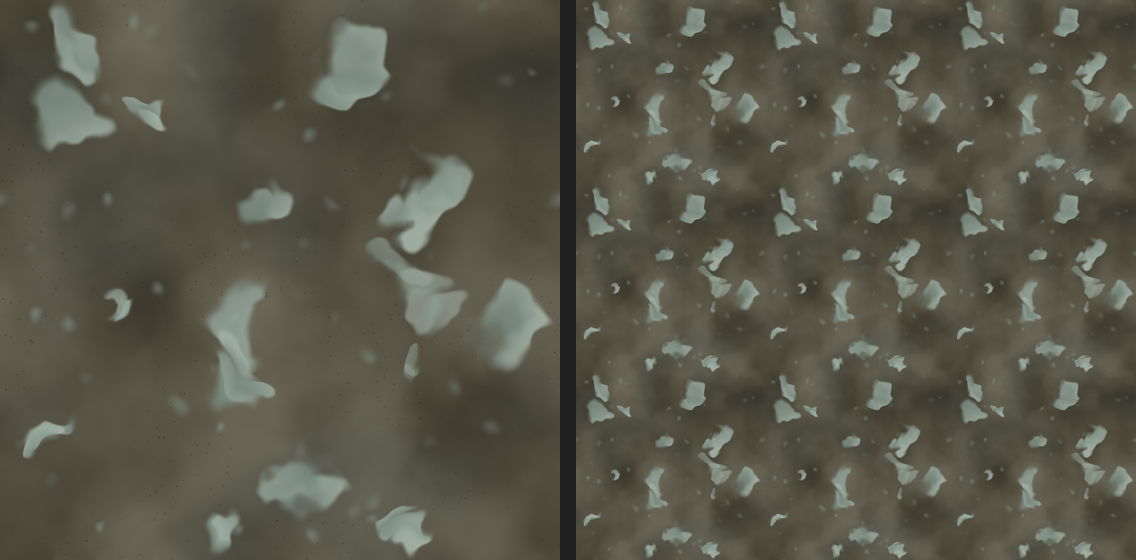
Left: one tile. Right: repeated 3 by 3.
Reproduce this texture procedurally as a three.js fragment shader.

```glsl
// Pale green lichen flakes scattered over soft, speckled brown stone, tiling.
varying vec2 vUv;

const vec3 STONE_DARK  = vec3(0.212, 0.202, 0.156);
const vec3 STONE_LIGHT = vec3(0.440, 0.428, 0.366);
const vec3 SPECK_COLOR = vec3(0.20, 0.19, 0.16);
const vec3 SPOT_COLOR  = vec3(0.49, 0.56, 0.51);
const vec3 FLAKE_SHADE = vec3(0.44, 0.50, 0.46);
const vec3 FLAKE_GLOW  = vec3(0.66, 0.72, 0.67);

const vec2  ORIGIN         = vec2(0.34, 0.15);
const float MOTTLE_REPEATS = 5.0;
const float TEAR_REPEATS   = 10.0;
const float TEAR_AMOUNT    = 0.13;
const float CLUMP_CELLS    = 4.0;
const float LOBE_STEP      = 0.034;
const vec2  LOBE_SIZE      = vec2(0.064, 0.046);
const float SPOT_CELLS     = 9.0;
const float SPOT_RADIUS    = 0.022;
const float SPECK_CELLS    = 48.0;
const float SPECK_RADIUS   = 0.0034;
const float TAU            = 6.2831853;

// Wraps a cell index; the half keeps rounding errors away from the borders.
vec2 wrapCell(vec2 cell, float repeats) {
  return floor(mod(cell + 0.5, repeats));
}

vec3 hash3(vec2 cell, float seed) {
  vec3 q = fract((cell.xyx + seed * 17.31) * vec3(0.1031, 0.1030, 0.0973));
  q += dot(q, q.yxz + 33.33);
  return fract((q.xxy + q.yzz) * q.zyx);
}

// Value noise that wraps after a whole number of repeats.
float noise(vec2 p, float repeats, float seed) {
  vec2 cell = floor(p * repeats);
  vec2 f = fract(p * repeats);
  f = f * f * f * (f * (f * 6.0 - 15.0) + 10.0);
  vec2 a = wrapCell(cell, repeats);
  vec2 b = wrapCell(cell + 1.0, repeats);
  float low  = mix(hash3(a, seed).x, hash3(vec2(b.x, a.y), seed).x, f.x);
  float high = mix(hash3(vec2(a.x, b.y), seed).x, hash3(b, seed).x, f.x);
  return mix(low, high, f.y);
}

float layeredNoise(vec2 p, float repeats, float seed) {
  return 0.60 * noise(p, repeats, seed)
       + 0.28 * noise(p, repeats * 2.0, seed + 1.0)
       + 0.12 * noise(p, repeats * 4.0, seed + 2.0);
}

// Cellular dots: one possible dot per cell, with random size and strength.
float dots(vec2 p, float cells, float radius, float share, float seed) {
  vec2 home = floor(p * cells);
  float cover = 0.0;
  for (int y = -1; y <= 1; y++) {
    for (int x = -1; x <= 1; x++) {
      vec2 cell = home + vec2(float(x), float(y));
      vec3 h = hash3(wrapCell(cell, cells), seed);
      float size = radius * mix(0.6, 1.0, fract(h.z * 37.0));
      float d = length(p - (cell + h.xy) / cells) / size;
      float strength = step(h.z, share) * mix(0.2, 1.0, h.z / share);
      cover = max(cover, strength * (1.0 - smoothstep(0.0, 1.0, d)));
    }
  }
  return cover;
}

// Paints one oval lobe: crisp and bright on one side, fading out on the other.
vec3 paintLobe(vec3 color, vec2 offset, float angle, float scale, vec3 h, float opacity, float grain) {
  float c = cos(angle);
  float s = sin(angle);
  vec2 q = vec2(c * offset.x + s * offset.y, c * offset.y - s * offset.x);
  q /= LOBE_SIZE * scale * mix(0.75, 1.0, h.y);
  float slope = dot(q, vec2(cos(TAU * h.z), sin(TAU * h.z)));
  float softness = mix(0.26, 0.85, smoothstep(-0.6, 0.8, slope));
  float cover = 1.0 - smoothstep(1.0 - softness, 1.0, length(q));
  float tone = 0.45 - 0.3 * slope + 0.4 * (h.x - 0.5) + 0.6 * grain;
  return mix(color, mix(FLAKE_SHADE, FLAKE_GLOW, clamp(tone, 0.0, 1.0)), cover * opacity);
}

// Each cell holds a clump: a short, sharply bending chain of broad lobes.
vec3 paintFlakes(vec3 color, vec2 p, float grain) {
  vec2 home = floor(p * CLUMP_CELLS);
  for (int y = -1; y <= 1; y++) {
    for (int x = -1; x <= 1; x++) {
      vec2 cell = home + vec2(float(x), float(y));
      vec2 id = wrapCell(cell, CLUMP_CELLS);
      vec3 place = hash3(id, 3.0);
      vec3 form = hash3(id, 4.0);
      vec2 center = (cell + mix(vec2(0.05), vec2(0.95), place.xy)) / CLUMP_CELLS;
      float scale = mix(0.42, 1.25, form.x);
      float opacity = mix(0.25, 0.95, smoothstep(0.0, 0.3, form.y));
      float lobes = 2.0 + floor(4.0 * form.z);
      float heading = TAU * place.z;
      for (int k = 0; k < 5; k++) {
        if (float(k) >= lobes) break;
        vec3 h = hash3(id, 10.0 + float(k));
        color = paintLobe(color, p - center, heading + TAU * h.y, scale, h, opacity, grain);
        heading += 3.6 * (h.x - 0.5);
        center += LOBE_STEP * scale * vec2(cos(heading), sin(heading));
      }
    }
  }
  return color;
}

void main() {
  vec2 p = vUv + ORIGIN;
  vec2 tear = TEAR_AMOUNT * (vec2(layeredNoise(p, TEAR_REPEATS, 20.0),
                                  layeredNoise(p, TEAR_REPEATS, 24.0)) - 0.5);

  // Stone: broad mottling, a slight warm drift and fine grain.
  float mottle = layeredNoise(p + 0.5 * tear, MOTTLE_REPEATS, 30.0);
  vec3 color = mix(STONE_DARK, STONE_LIGHT, mottle);
  color += 0.014 * (noise(p, 7.0, 36.0) - 0.5) * vec3(1.0, 0.0, -0.6);
  color += 0.014 * (layeredNoise(p, 40.0, 40.0) - 0.5);

  // Dark pinprick specks gather in drifts.
  float drift = smoothstep(0.25, 0.7, noise(p, 6.0, 44.0));
  float speck = dots(p, SPECK_CELLS, SPECK_RADIUS, 0.5, 50.0);
  color = mix(color, SPECK_COLOR, 0.65 * drift * speck);

  // Faint blurred spots, then the lichen flakes on top.
  float spot = dots(p + 0.4 * tear, SPOT_CELLS, SPOT_RADIUS, 0.6, 54.0);
  color = mix(color, SPOT_COLOR, 0.65 * spot);
  float grain = layeredNoise(p + tear, 9.0, 60.0) - 0.5;
  color = paintFlakes(color, p + tear, grain);

  gl_FragColor = vec4(color, 1.0);
}
```
